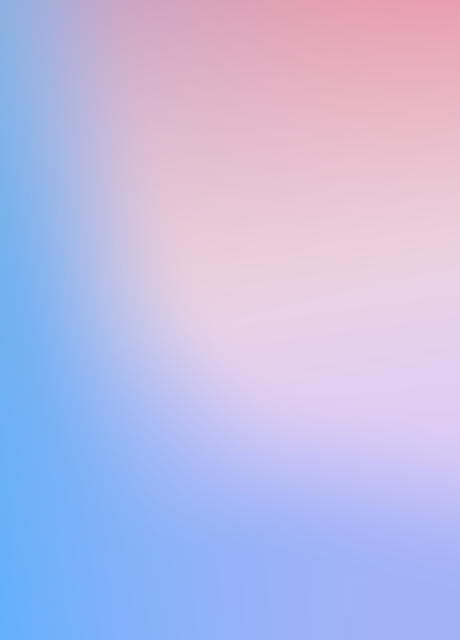
Write a Shadertoy shader that draws this background.

```glsl
// A soft pastel backdrop: a rose and lilac glow rests above a cool blue field.
// Two colour gradients are blended across one curved, feathered border,
// which is the smooth minimum of a steep left edge and a shallow lower edge.

#define LEFT_EDGE 0.08      // x of the border at the top of the canvas
#define LEFT_SLOPE 0.33     // rightward drift of that edge going down
#define LOWER_EDGE 0.22     // y of the border at the right side
#define LOWER_SLOPE 0.12    // rise of that edge going left
#define CORNER_ROUND 0.30   // rounding where both edges meet
#define FEATHER_LEFT 0.22   // half width of the blend on the left
#define FEATHER_RIGHT 0.14  // half width of the blend on the right

const vec3 AZURE = vec3(0.39, 0.69, 0.99);
const vec3 STEEL_BLUE = vec3(0.50, 0.70, 0.90);
const vec3 PERIWINKLE = vec3(0.64, 0.70, 0.97);
const vec3 MAUVE = vec3(0.70, 0.67, 0.84);
const vec3 ROSE = vec3(0.91, 0.625, 0.685);
const vec3 PALE_PINK = vec3(0.925, 0.83, 0.88);
const vec3 LILAC = vec3(0.87, 0.80, 0.96);

float smoothMin(float a, float b, float k) {
    float h = max(k - abs(a - b), 0.0) / k;
    return min(a, b) - 0.25 * k * h * h;
}

// Rises quickly from 0 and levels off at 1.
float easeOut(float t) {
    return t * (2.0 - t);
}

// Blue field: azure at the lower left, periwinkle to the right.
vec3 coolField(vec2 p) {
    return mix(mix(AZURE, STEEL_BLUE, p.y), PERIWINKLE, easeOut(p.x));
}

// Glow: rose at the top, pale pink in the middle, lilac below.
vec3 warmField(vec2 p) {
    float lilacAmount = 1.0 - smoothstep(0.25, 0.62, p.y - 0.1 * (p.x - 0.5));
    vec3 base = mix(PALE_PINK, LILAC, lilacAmount);

    float roseStart = mix(0.42, 0.56, p.x);
    float roseAmount = pow(max((p.y - roseStart) / (1.0 - roseStart), 0.0), 1.3);
    return mix(base, mix(MAUVE, ROSE, easeOut(p.x)), roseAmount);
}

// Positive inside the glow, negative inside the blue field.
float borderDistance(vec2 p) {
    float left = p.x - LEFT_EDGE - LEFT_SLOPE * (1.0 - p.y);
    float lower = p.y - LOWER_EDGE - LOWER_SLOPE * (1.0 - p.x);
    return smoothMin(left, lower, CORNER_ROUND);
}

void mainImage(out vec4 fragColor, in vec2 fragCoord) {
    vec2 p = fragCoord / iResolution.xy;
    float feather = mix(FEATHER_LEFT, FEATHER_RIGHT, smoothstep(0.2, 0.65, p.x));
    float glow = smoothstep(-feather, feather, borderDistance(p));
    fragColor = vec4(mix(coolField(p), warmField(p), glow), 1.0);
}
```
